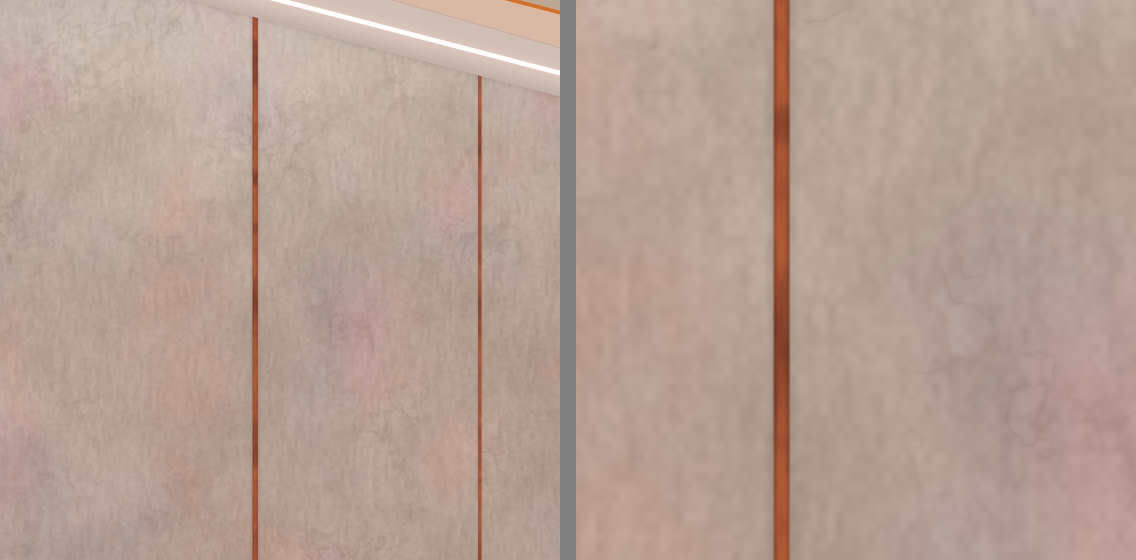
Left, the full canvas; right, a detail of the centre.
Reproduce this texture procedurally as a three.js fragment shader.

```glsl
// Plaster wall panels split by two copper seams, under a sloping lit cornice.
varying vec2 vUv;

const float SOFT = 0.0011;           // edge smoothing
const int SEAMS = 2;
const float SEAM_START = 0.4557;     // x of the first seam
const float SEAM_STEP = 0.4011;      // distance between seams
const float SEAM_HALF = 0.0047;      // half width of the first seam
const float SEAM_SHRINK = 0.60;      // width ratio of the next, farther seam
const float CORNICE_Y = 0.969;       // cornice edge height at the first seam
const float CORNICE_SLOPE = -0.26;
const float STRIP_OFFSET = 0.042;    // light strip above the cornice edge
const float STRIP_HALF = 0.0044;
const float MOTTLE = 0.14;
const float WRINKLE = 0.055;
const float GRAIN = 0.035;

const vec3 WALL_LOW = vec3(0.700, 0.620, 0.570);
const vec3 WALL_HIGH = vec3(0.785, 0.725, 0.668);
const vec3 TINT_PINK = vec3(0.030, -0.012, -0.010);
const vec3 TINT_LILAC = vec3(-0.008, -0.010, 0.026);
const vec3 COPPER = vec3(0.72, 0.37, 0.22);
const vec3 COPPER_DARK = vec3(0.50, 0.24, 0.16);
const vec3 CORNICE = vec3(0.805, 0.730, 0.690);
const vec3 CORNICE_TOP = vec3(0.850, 0.725, 0.645);
const vec3 BEYOND = vec3(0.74, 0.66, 0.58);
const vec3 TRIM = vec3(0.83, 0.44, 0.18);
const vec3 LIGHT = vec3(1.0, 0.99, 0.98);

float hash(vec2 p) {
  p = fract(p * vec2(0.1031, 0.1137));
  p += dot(p, p.yx + 33.33);
  return fract((p.x + p.y) * p.x * 17.0);
}

float noise(vec2 p) {
  vec2 i = floor(p), f = fract(p);
  f = f * f * (3.0 - 2.0 * f);
  return mix(mix(hash(i), hash(i + vec2(1.0, 0.0)), f.x),
             mix(hash(i + vec2(0.0, 1.0)), hash(i + 1.0), f.x), f.y);
}

float fbm(vec2 p) {
  float sum = 0.0, amp = 0.5;
  for (int i = 0; i < 5; i++) {
    sum += amp * noise(p);
    p = mat2(0.8, 0.6, -0.6, 0.8) * p * 2.03 + 17.3;
    amp *= 0.5;
  }
  return sum / 0.96875;
}

// 1 above an edge, 0 below it
float above(float d) { return smoothstep(-SOFT, SOFT, d); }

// 1 inside a band of the given half width
float band(float d, float halfWidth) { return above(halfWidth - abs(d)); }

vec3 plaster(vec2 uv) {
  float cloud = fbm(uv * vec2(5.0, 6.5) + 3.0) - 0.5;
  float patches = fbm(uv * 15.0 + 41.0) - 0.5;
  float glow = smoothstep(0.38, 1.05, uv.y + 0.16 * cloud + 0.10 * (0.5 - uv.x));
  vec3 col = mix(WALL_LOW, WALL_HIGH, glow);
  col += MOTTLE * (0.65 * cloud + 0.35 * patches);
  col += TINT_PINK * smoothstep(0.46, 0.75, fbm(uv * 6.0 + 70.0));
  col += TINT_LILAC * smoothstep(0.46, 0.75, fbm(uv * 5.0 + 113.0));

  // fine creases, then upright brush fibres and grain
  vec2 warp = vec2(fbm(uv * 13.0 + 9.0), fbm(uv * 13.0 + 25.0));
  float ridge = 1.0 - abs(2.0 * noise(uv * vec2(42.0, 34.0) + warp * 7.0) - 1.0);
  col -= WRINKLE * pow(ridge, 6.0) * smoothstep(0.40, 0.70, fbm(uv * 7.0 + 55.0));
  col += GRAIN * (noise(uv * vec2(150.0, 38.0) + warp * 3.0) - 0.5);
  col += GRAIN * (noise(uv * vec2(210.0, 170.0)) - 0.5);
  return col;
}

vec3 addSeams(vec3 col, vec2 uv) {
  for (int i = 0; i < SEAMS; i++) {
    float k = float(i);
    float d = uv.x - SEAM_START - k * SEAM_STEP;
    float w = SEAM_HALF * pow(SEAM_SHRINK, k);
    float wear = noise(vec2(d * 180.0 + k * 31.0, uv.y * 85.0));
    float stain = smoothstep(0.60, 0.90, noise(vec2(k * 19.0 + 4.0, uv.y * 22.0)));
    vec3 copper = mix(COPPER, COPPER_DARK, 0.45 * wear + 0.55 * stain);
    copper *= 1.0 - 0.18 * smoothstep(0.3, 1.0, abs(d) / w);
    col *= 1.0 - 0.06 * (1.0 - smoothstep(w, w * 2.5, abs(d)));
    col = mix(col, copper, band(d, w));
  }
  return col;
}

vec3 addCornice(vec3 col, vec2 uv) {
  float h = uv.y - CORNICE_Y - CORNICE_SLOPE * (uv.x - SEAM_START);
  float ledge = h - mix(0.113, 0.087, uv.x);
  float trim = h - 0.150;
  float shade = 0.95 + 0.07 * smoothstep(0.0, 0.03, h);
  vec3 body = CORNICE * shade + 0.012 * (fbm(uv * 22.0) - 0.5);
  body = mix(body, CORNICE_TOP, above(ledge));
  body *= 1.0 - 0.07 * band(ledge, 0.0012);
  body = mix(body, BEYOND, above(trim));
  body = mix(body, TRIM, band(trim, 0.0035));

  // bright strip with a faint halo
  float strip = h - STRIP_OFFSET;
  body += 0.07 * exp(-abs(strip) * 110.0);
  body = mix(body, LIGHT, band(strip, STRIP_HALF));

  col *= 1.0 - 0.09 * exp(-abs(h) * 160.0);
  return mix(col, body, above(h));
}

void main() {
  vec3 col = addSeams(plaster(vUv), vUv);
  gl_FragColor = vec4(clamp(addCornice(col, vUv), 0.0, 1.0), 1.0);
}
```
